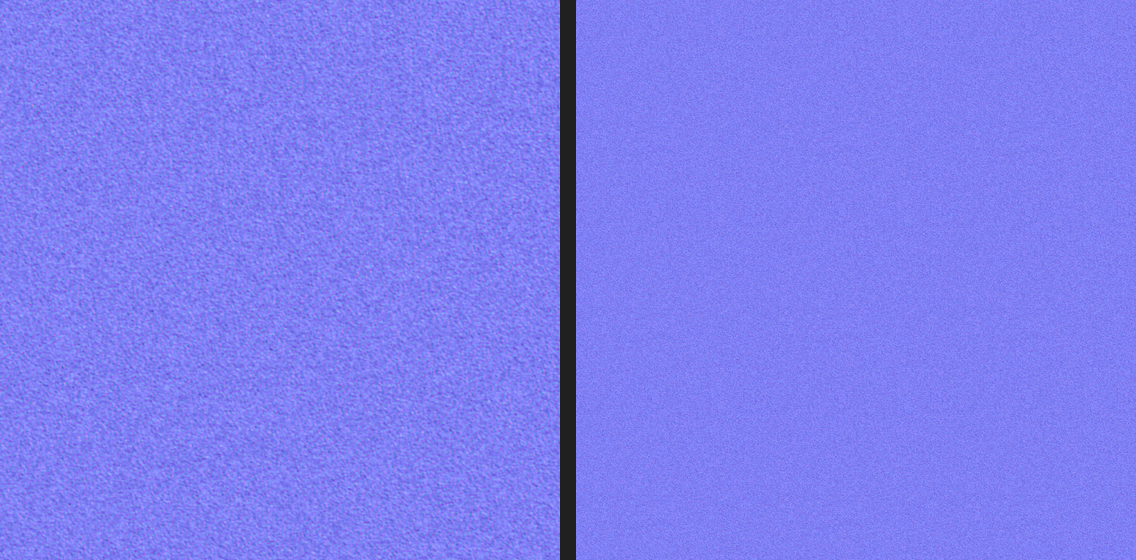
Left, the tile; right, the same tile 3 across and 3 down.
A Shadertoy shader for this texture map:

```glsl
// Fine-grained bumpy surface as a tiling blue-violet normal map.

const float GRID = 250.0;                      // grains per canvas side, whole so it wraps
const float RADIUS = 1.1;                      // reach of one grain, in cells
const float JITTER = 0.8;                      // how far grains leave their cell centre
const vec3 BASE_COLOR = vec3(0.501, 0.499, 0.962);
const vec2 SLOPE_GAIN = vec2(0.29, 0.25);      // slope to red and green
const vec3 SHADE_GAIN = vec3(0.052, 0.054, 0.042); // light and dark grains
const float TILT_LOSS = 0.2;                   // blue lost on steep slopes

// Integer hash: four random values in 0..1 for a cell
vec4 hash4(vec2 cell) {
    uvec4 v = uvec4(uint(cell.x), uint(cell.y), 17u, 91u);
    v = v * 1664525u + 1013904223u;
    for (int i = 0; i < 2; i++) {
        v.x += v.y * v.w;
        v.y += v.z * v.x;
        v.z += v.x * v.y;
        v.w += v.y * v.z;
        v ^= v >> 16u;
    }
    return vec4(v >> 8u) / 16777216.0;
}

// Randomly placed round grains: xy = slope of the bumps, z = grain shade
vec3 grains(vec2 p) {
    vec2 home = floor(p);
    vec3 sum = vec3(0.0);
    for (int y = -1; y <= 1; y++) {
        for (int x = -1; x <= 1; x++) {
            vec2 cell = home + vec2(x, y);
            vec4 rnd = hash4(mod(cell + GRID, GRID));
            vec2 centre = cell + 0.5 + JITTER * (rnd.xy - 0.5);
            vec2 d = (p - centre) / RADIUS;
            float falloff = max(0.0, 1.0 - dot(d, d));
            vec2 strength = 2.0 * rnd.zw - 1.0;
            sum += vec3(strength.x * d, strength.y) * falloff * falloff;
        }
    }
    return sum;
}

void mainImage(out vec4 fragColor, in vec2 fragCoord) {
    vec2 uv = fragCoord / iResolution.xy;
    vec3 grain = grains(uv * GRID);

    // Slopes tint red and green; the shade lightens or darkens all channels
    vec3 color = BASE_COLOR + SHADE_GAIN * grain.z;
    color.rg += SLOPE_GAIN * grain.xy;
    color.b -= TILT_LOSS * dot(grain.xy, grain.xy);

    fragColor = vec4(clamp(color, 0.0, 1.0), 1.0);
}
```
